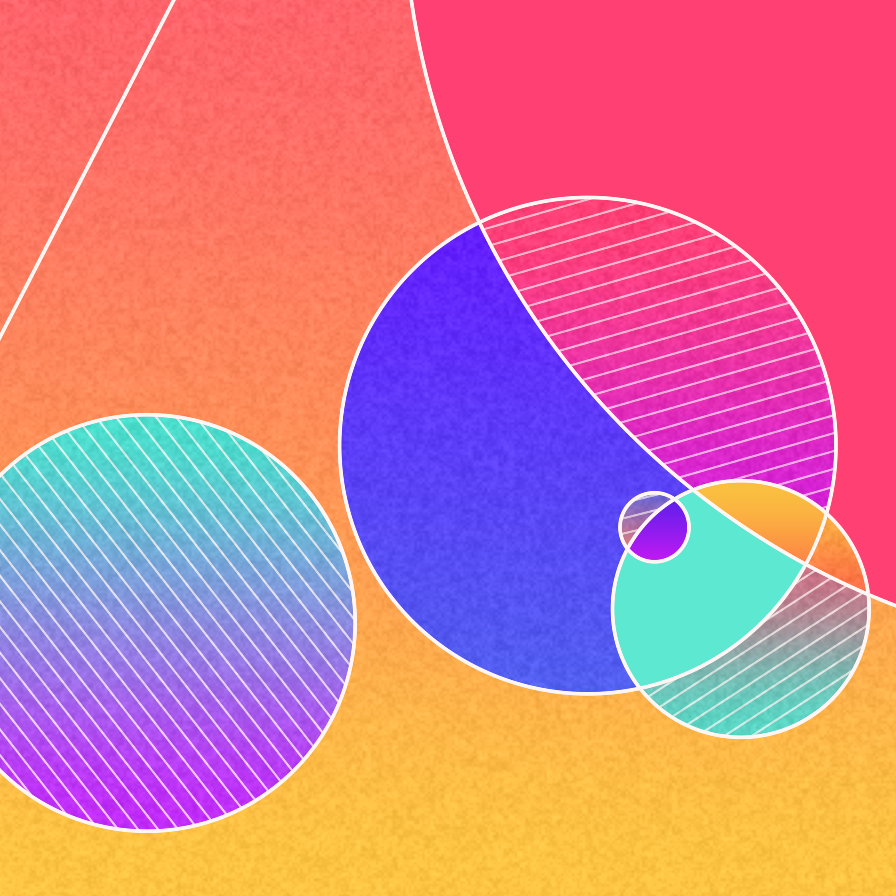
This background is drawn by a WebGL 2 fragment shader. Its source:

```glsl
#version 300 es
precision highp float;
// Overlapping outlined circles with gradients, hatching and grain on a sunset backdrop.
uniform vec2 u_resolution;
out vec4 outColor;

const vec3 WHITE = vec3(1.0, 0.96, 0.95);
const vec3 PINK = vec3(1.0, 0.25, 0.45);
const vec3 TEAL = vec3(0.36, 0.91, 0.82);

// Circles: center in xy, radius in z
const vec3 GIANT = vec3(1.307, 1.124, 0.857);
const vec3 LARGE = vec3(0.656, 0.5026, 0.277);
const vec3 MEDIUM = vec3(0.8268, 0.3203, 0.1432);
const vec3 TINY = vec3(0.7305, 0.4115, 0.0385);
const vec3 LEFT = vec3(0.164, 0.3047, 0.2324);

float hash(vec2 p) {
    vec3 q = fract(vec3(p.xyx) * 0.1031);
    q += dot(q, q.yzx + 33.33);
    return fract((q.x + q.y) * q.z);
}

float noise(vec2 p) {
    vec2 i = floor(p), f = fract(p);
    f = f * f * (3.0 - 2.0 * f);
    float low = mix(hash(i), hash(i + vec2(1, 0)), f.x);
    float high = mix(hash(i + vec2(0, 1)), hash(i + vec2(1, 1)), f.x);
    return mix(low, high, f.y);
}

float circleDistance(vec2 p, vec3 circle) {
    return length(p - circle.xy) - circle.z;
}

// Height inside a circle, from 0 at its base to 1 at its top
float heightIn(vec2 p, vec3 circle) {
    return clamp((p.y - circle.y) / circle.z * 0.5 + 0.5, 0.0, 1.0);
}

float fill(float d, float pixel) {
    return 1.0 - smoothstep(-0.5 * pixel, 0.5 * pixel, d);
}

float stroke(float d, float width, float pixel) {
    return fill(abs(d) - 0.5 * width, pixel);
}

// Parallel lines at an angle in degrees
float hatch(vec2 p, float angle, float spacing, float pixel) {
    float a = radians(angle);
    float across = dot(p, vec2(-sin(a), cos(a)));
    float d = (fract(across / spacing) - 0.5) * spacing;
    return stroke(d, 0.0024, pixel);
}

float lineDistance(vec2 p, vec2 a, vec2 b) {
    vec2 along = normalize(b - a);
    return dot(p - a, vec2(-along.y, along.x));
}

void main() {
    vec2 p = gl_FragCoord.xy / u_resolution;
    float pixel = 1.0 / min(u_resolution.x, u_resolution.y);

    float giant = circleDistance(p, GIANT);
    float large = circleDistance(p, LARGE);
    float medium = circleDistance(p, MEDIUM);
    float tiny = circleDistance(p, TINY);
    float left = circleDistance(p, LEFT);
    float inGiant = fill(giant, pixel);
    float inLarge = fill(large, pixel);
    float inMedium = fill(medium, pixel);

    // Backdrop and giant disc
    vec3 color = mix(vec3(0.99, 0.77, 0.26), vec3(1.0, 0.57, 0.34), smoothstep(0.0, 0.55, p.y));
    color = mix(color, vec3(1.0, 0.39, 0.42), smoothstep(0.4, 1.05, p.y));
    color = mix(color, PINK, inGiant);

    // Left disc
    float h = heightIn(p, LEFT);
    vec3 leftColor = mix(vec3(0.76, 0.17, 0.98), vec3(0.53, 0.56, 0.87), smoothstep(0.0, 0.6, h));
    leftColor = mix(leftColor, vec3(0.29, 0.87, 0.80), smoothstep(0.45, 1.0, h));
    leftColor = mix(leftColor, WHITE, 0.75 * hatch(p, -52.0, 0.0176, pixel));
    color = mix(color, leftColor, fill(left, pixel));

    // Large disc: plain outside the giant, hatched inside
    h = heightIn(p, LARGE);
    vec3 blue = mix(vec3(0.32, 0.38, 0.94), vec3(0.40, 0.10, 1.0), h);
    vec3 magenta = mix(vec3(0.83, 0.13, 0.86), vec3(1.0, 0.25, 0.46), smoothstep(0.3, 1.0, h));
    magenta = mix(magenta, WHITE, 0.65 * hatch(p, 16.0, 0.0192, pixel));
    color = mix(color, mix(blue, magenta, inGiant), inLarge);

    // Medium disc: hatched, teal or orange by overlap
    h = heightIn(p, MEDIUM);
    vec3 dusk = mix(vec3(0.35, 0.84, 0.77), vec3(0.80, 0.44, 0.52), smoothstep(0.0, 0.7, h));
    dusk = mix(dusk, WHITE, 0.7 * hatch(p, 33.0, 0.0166, pixel));
    vec3 orange = mix(vec3(1.0, 0.42, 0.28), vec3(0.98, 0.75, 0.25), smoothstep(0.5, 1.0, h));
    vec3 mediumColor = mix(mix(dusk, TEAL, inLarge), orange, inGiant);
    color = mix(color, mediumColor, inMedium);

    // Tiny disc: violet where it overlaps the medium one
    h = heightIn(p, TINY);
    vec3 ember = mix(vec3(0.98, 0.48, 0.38), vec3(0.40, 0.40, 0.86), h);
    ember = mix(ember, WHITE, 0.65 * hatch(p, 14.0, 0.0166, pixel));
    vec3 violet = mix(vec3(0.76, 0.10, 0.95), vec3(0.32, 0.12, 0.92), h);
    color = mix(color, mix(ember, violet, inMedium), fill(tiny, pixel));

    // Grain, absent from the flat pink and teal areas
    float flatArea = max(inGiant * (1.0 - max(inLarge, inMedium)), inMedium * inLarge);
    float grain = noise(p * 330.0) + noise(p * 170.0 + 40.0) - 1.0;
    color += 0.055 * grain * (1.0 - flatArea);

    // White outlines and slanted line
    float slant = lineDistance(p, vec2(0.0, 0.6237), vec2(0.194, 1.0));
    float edge = min(min(abs(giant), abs(large)), min(abs(medium), abs(tiny)));
    edge = min(edge, min(abs(left), abs(slant)));
    color = mix(color, WHITE, stroke(edge, 0.0042, pixel));

    outColor = vec4(clamp(color, 0.0, 1.0), 1.0);
}
```
